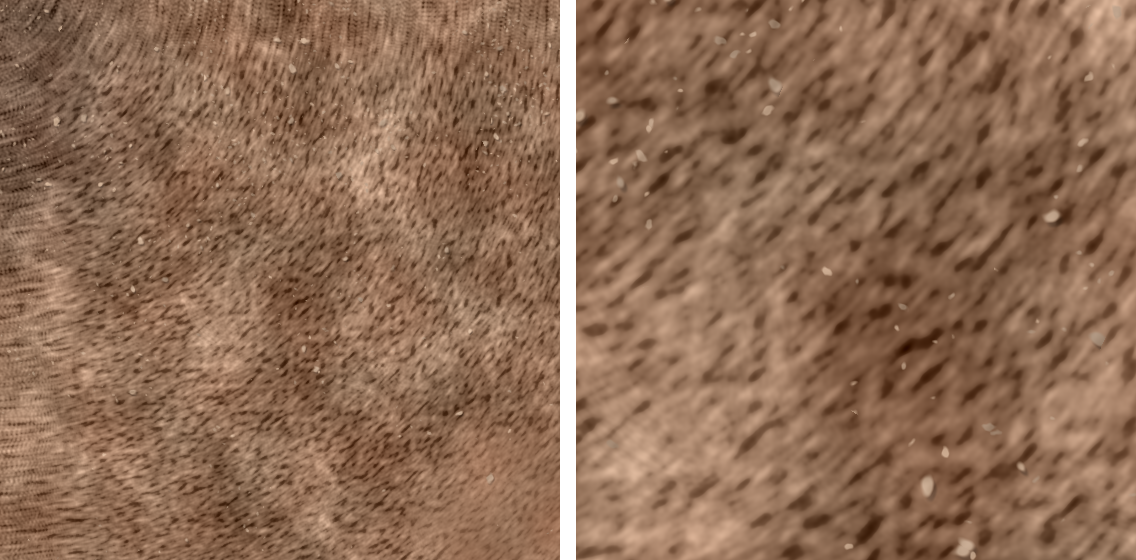
Left, the full canvas; right, a detail of the centre.
Write a Shadertoy shader that draws this texture.

```glsl
// Dry brown soil with swirled grain, pale worn patches and scattered stone chips.
#define SOIL vec3(0.553, 0.417, 0.322)
#define TONE_TINT vec3(1.0, 0.95, 0.90)
#define STONE vec3(0.80, 0.69, 0.59)
#define SHADE vec3(-0.085, -0.055, -0.030)
#define CLAY vec3(0.055, 0.032, 0.024)
#define SWIRL_CENTER vec2(-0.06, 1.06)
#define PATCH_CONTRAST 0.17
#define CLOD_CONTRAST 0.15
#define GRAIN_CONTRAST 0.23
#define GRAIN_SCALE 105.0
#define CHIP_SCALE 38.0
#define CHIP_DENSITY 0.40

// Integer hash: two random values in 0..1 for a lattice point
vec2 hash2(vec2 p) {
    uvec2 q = uvec2(ivec2(floor(p)) + 32768);
    uint h = q.x * 1597334673u ^ q.y * 3812015801u;
    h = (h ^ (h >> 15)) * 2246822519u;
    h = (h ^ (h >> 13)) * 3266489917u;
    h ^= h >> 16;
    return vec2(h & 65535u, h >> 16) / 65535.0;
}

float cornerSlope(vec2 cell, vec2 offset) {
    float angle = 6.28318 * hash2(cell).x;
    return dot(vec2(cos(angle), sin(angle)), offset);
}

// Gradient noise, roughly -0.7..0.7
float noise(vec2 p) {
    vec2 i = floor(p), f = p - i, e = vec2(1, 0);
    vec2 u = f * f * f * (f * (f * 6.0 - 15.0) + 10.0);
    return mix(mix(cornerSlope(i, f), cornerSlope(i + e, f - e), u.x),
               mix(cornerSlope(i + e.yx, f - e.yx), cornerSlope(i + 1.0, f - 1.0), u.x), u.y);
}

float fbm(vec2 p) {
    float sum = 0.0, amp = 1.0;
    for (int i = 0; i < 4; i++) {
        sum += amp * noise(p);
        p = mat2(1.6, 1.2, -1.2, 1.6) * p + 17.3;
        amp *= 0.62;
    }
    return sum;
}

// Fine noise smeared along the arc around the swirl center
float sweptGrain(vec2 uv, float reach) {
    vec2 arm = uv - SWIRL_CENTER;
    vec2 along = normalize(vec2(-arm.y, arm.x));
    float sum = 0.0;
    for (int i = -2; i <= 2; i++) {
        vec2 p = (uv + along * reach * float(i) * 0.5) * GRAIN_SCALE;
        sum += noise(p) + 0.65 * noise(p * 1.83 + 41.0);
    }
    return sum / 3.3;
}

// Irregular chips: x is coverage, y is brightness
vec2 chips(vec2 uv, float scale, float density, float seed) {
    vec2 p = uv * scale, home = floor(p), result = vec2(0);
    float soft = 0.05 + 0.7 * scale / iResolution.y;
    float ragged = 0.13 * noise(p * 3.5 + seed);
    for (int y = -1; y <= 1; y++)
    for (int x = -1; x <= 1; x++) {
        vec2 cell = home + vec2(x, y);
        vec2 pick = hash2(cell + seed), look = hash2(cell + seed + 211.0);
        vec2 d = p - cell - hash2(cell + seed + 97.0);
        float angle = 6.28318 * look.x, c = cos(angle), s = sin(angle);
        d = mat2(c, -s, s, c) * d * vec2(0.8, 1.25);
        float radius = mix(0.07, 0.28, look.y * look.y);
        float cover = 1.0 - smoothstep(-soft, soft, length(d) + ragged - radius);
        cover *= step(pick.x, density);
        if (cover > result.x) result = vec2(cover, pick.y);
    }
    return result;
}

void mainImage(out vec4 fragColor, in vec2 fragCoord) {
    vec2 uv = fragCoord / iResolution.y;
    vec2 warp = 0.035 * vec2(noise(uv * 9.0), noise(uv * 9.0 + 31.0));
    vec2 ground = uv + warp;

    // Broad regions
    float shade = 1.0 - smoothstep(0.05, 0.42, length((ground - vec2(0.02, 0.86)) * vec2(1.1, 0.8)));
    float clay = 1.0 - smoothstep(0.09, 0.27, length(ground - vec2(0.94, 0.06)));
    float pale = 1.0 - smoothstep(0.10, 0.50, length(ground - vec2(0.04, 0.14)));
    float warm = 1.0 - smoothstep(0.05, 0.40, length(ground - vec2(0.72, 0.76)));
    float rim = max(1.0 - smoothstep(0.0, 0.18, uv.x), smoothstep(0.84, 1.0, uv.y));

    // Soil relief from worn patches down to grains
    float patches = fbm(ground * 6.5 + 5.0);
    float clods = fbm(ground * 27.0 + 63.0);
    float grain = sweptGrain(uv, mix(0.0055, 0.017, rim));
    float pits = smoothstep(0.16, 0.48, -grain - 0.25 * clods);
    float tone = PATCH_CONTRAST * patches + CLOD_CONTRAST * clods * (0.7 + 0.6 * patches);
    tone += GRAIN_CONTRAST * grain * (1.0 + 0.35 * rim) - 0.075 * pits;
    tone *= 1.0 - 0.5 * clay;
    tone += 0.045 * pale + 0.025 * warm;

    vec3 color = SOIL + TONE_TINT * tone + SHADE * shade + CLAY * clay;
    color += vec3(0.022, -0.010, -0.016) * noise(ground * 8.0 + 90.0);

    // Stone chips gather in loose clusters, densest toward the top
    float cluster = smoothstep(0.02, 0.55, noise(uv * 6.0 + 12.0) + 0.5 * noise(uv * 15.0) + 0.22 * uv.y);
    float density = CHIP_DENSITY * cluster * (0.25 + 0.75 * smoothstep(0.3, 0.9, uv.y)) * (1.0 - clay) + 0.012;
    vec2 chip = chips(uv, CHIP_SCALE, density * 0.5, 7.0);
    vec2 speck = chips(uv, CHIP_SCALE * 2.3, density, 503.0);
    vec2 shadow = chips(uv + vec2(-0.002, 0.003), CHIP_SCALE, density * 0.5, 7.0);
    color *= 1.0 - 0.22 * shadow.x * (1.0 - chip.x);
    color = mix(color, STONE * (0.82 + 0.28 * speck.y) + 0.12 * grain, 0.7 * speck.x);
    color = mix(color, STONE * (0.80 + 0.32 * chip.y) + 0.12 * grain, 0.85 * chip.x);

    fragColor = vec4(clamp(color, 0.0, 1.0), 1.0);
}
```
